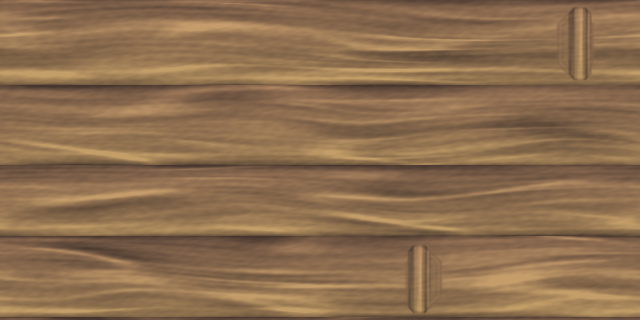
Reproduce this texture procedurally as a WebGL 1 fragment shader.

```glsl
precision highp float;
uniform vec2 u_resolution;

#define SEAMS vec4(0.266, 0.516, 0.737, 0.992)
#define WOOD vec3(0.56, 0.435, 0.315)
#define SHADE vec3(0.41, 0.32, 0.245)
#define LIGHT vec3(0.73, 0.58, 0.40)
#define GRAIN_CONTRAST 1.75
#define STREAK_STRENGTH 1.1
#define SEAM_DEPTH 1.5
#define WAVINESS 0.075
#define JOINT_X vec2(1.812, 1.31)
#define JOINT_WIDTH 0.036
#define HALO_WIDTH 0.058

vec2 gradient(vec2 cell, float period) {
  cell.x = mod(cell.x, period);
  float angle = 6.2832 * fract(sin(dot(cell, vec2(127.1, 311.7))) * 4375.85);
  return vec2(cos(angle), sin(angle));
}

// Gradient noise that wraps along x
float noise(vec2 p, float period) {
  vec2 i = floor(p), f = fract(p);
  vec2 e = vec2(1.0, 0.0);
  vec2 u = f * f * f * (f * (f * 6.0 - 15.0) + 10.0);
  float low = mix(dot(gradient(i, period), f),
                  dot(gradient(i + e.xy, period), f - e.xy), u.x);
  float high = mix(dot(gradient(i + e.yx, period), f - e.yx),
                   dot(gradient(i + e.xx, period), f - e.xx), u.x);
  return mix(low, high, u.y);
}

// Noise stretched by a frequency on the two-unit-wide canvas
float fibre(vec2 p, vec2 frequency, float seed) {
  return noise(p * frequency + vec2(0.0, seed), 2.0 * frequency.x);
}

float bump(float x, float width) {
  return exp(-x * x / (width * width));
}

// Thin bright line with a shadow along one side
float streak(vec2 p, vec2 frequency, float seed) {
  float n = fibre(p, frequency, seed);
  float mask = smoothstep(-0.12, 0.3, fibre(p, vec2(2.0, 7.0), seed + 5.0));
  return mask * (bump(n, 0.085) - 0.5 * bump(n + 0.22, 0.13));
}

float woodGrain(vec2 p, float v, float seed) {
  float bend = fibre(p, vec2(1.0, 3.0), seed)
             + 0.3 * fibre(p, vec2(2.0, 8.0), seed + 3.0);
  p.y += WAVINESS * bend * (0.25 + 3.0 * v * (1.0 - v));
  float n = 0.5 * fibre(p, vec2(1.0, 15.0), seed + 11.0)
          + 0.45 * fibre(p, vec2(2.0, 34.0), seed + 23.0)
          + 0.3 * fibre(p, vec2(3.0, 75.0), seed + 31.0);
  float lines = streak(p, vec2(1.0, 9.0), seed + 43.0)
              + 0.6 * streak(p, vec2(1.0, 19.0), seed + 57.0);
  return GRAIN_CONTRAST * n + STREAK_STRENGTH * lines;
}

// Signed distance to an upright bar with chamfered ends
float chamferedBar(vec2 p, vec2 size, float chamfer) {
  p = abs(p);
  float corner = (p.x + p.y - size.x - size.y + chamfer) * 0.707;
  return max(max(p.x - size.x, p.y - size.y), corner);
}

// Raised end joint and the smoothed wood around it
float addJoint(float tone, vec2 p, float halfHeight, float side) {
  float halo = chamferedBar(p - vec2(side * 0.014, 0.0),
                            vec2(HALO_WIDTH, halfHeight), 0.05);
  float rings = 0.13 * sin(halo * 420.0) * smoothstep(-0.045, -0.005, halo);
  float calm = 0.2 * tone - 0.12 + rings;
  tone = mix(tone, calm, smoothstep(0.006, -0.008, halo));

  float bar = chamferedBar(p, vec2(JOINT_WIDTH, halfHeight), 0.018);
  float s = p.x / JOINT_WIDTH;
  float strip = 0.95 * bump(s - 0.05, 0.28) - 0.85 * bump(s + 0.68, 0.2)
              - 0.75 * bump(s - 0.55, 0.16) + 0.35 * bump(s - 0.85, 0.12)
              + 0.5 * noise(vec2(p.x * 130.0, p.y * 7.0), 400.0);
  strip -= 0.7 * smoothstep(-0.012, 0.0, bar);
  return mix(tone, strip, smoothstep(0.003, -0.004, bar));
}

void main() {
  vec2 uv = gl_FragCoord.xy / u_resolution;
  vec2 p = vec2(uv.x * 2.0, 1.0 - uv.y);

  // Plank row and its upper and lower edges
  vec4 passed = step(SEAMS, vec4(p.y));
  float row = mod(dot(passed, vec4(1.0)), 4.0);
  vec4 above = mix(vec4(SEAMS.w - 1.0), SEAMS, passed);
  vec4 below = mix(SEAMS, vec4(1.0 + SEAMS.x), passed);
  float top = max(max(above.x, above.y), max(above.z, above.w));
  float bottom = min(min(below.x, below.y), min(below.z, below.w));
  float height = bottom - top;
  float v = (p.y - top) / height;

  float tone = woodGrain(p, v, row * 97.0) + 0.4 * (v - 0.6);

  // End joints in the first and last rows
  float first = 1.0 - step(0.5, row);
  if (row < 0.5 || row > 2.5) {
    float x = mix(JOINT_X.y, JOINT_X.x, first);
    vec2 q = vec2(mod(p.x - x + 1.0, 2.0) - 1.0, p.y - top - 0.5 * height - 0.008);
    tone = addJoint(tone, q, 0.415 * height, 1.0 - 2.0 * first);
  }

  // Dark seams with a pale rim on the lower plank edge
  float wear = fibre(p, vec2(3.0, 4.0), 7.0);
  float gap = exp(-(p.y - top) / 0.017) + exp(-(bottom - p.y) / 0.007);
  tone -= SEAM_DEPTH * gap * (0.9 + 0.7 * wear);
  tone += 0.5 * bump(bottom - p.y - 0.023, 0.009) * (0.6 + 1.5 * wear);

  // Fine slanted surface relief
  tone += 0.3 * noise(vec2(30.0 * (p.x + p.y), 90.0 * p.y), 60.0);

  tone = clamp(tone, -1.9, 1.25);
  vec3 color = mix(WOOD, LIGHT, max(tone, 0.0)) + (WOOD - SHADE) * min(tone, 0.0);
  color *= mix(vec3(1.01, 0.985, 1.02), vec3(0.99, 1.01, 0.96), v);
  gl_FragColor = vec4(color, 1.0);
}
```
